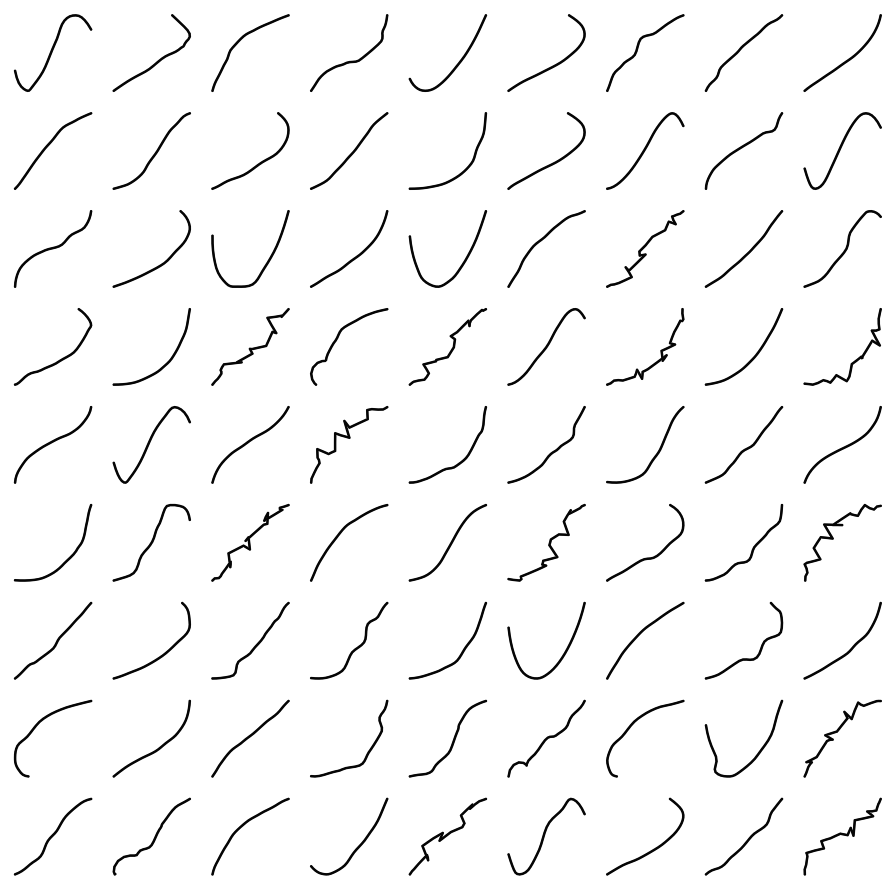
A Shadertoy shader for this pattern:

```glsl
// Nine by nine grid of thin black pen strokes, each a random curve stretched to fill its box.

const int SEGMENTS = 32;

float hash(vec2 id, float salt) {
    return fract(sin(dot(id, vec2(127.1, 311.7)) + salt * 74.7) * 43758.5453);
}

// Two-channel noise along the stroke; sharp noise keeps its corners
vec2 wobble(vec2 id, float x, bool sharp) {
    float i = floor(x), f = x - i;
    if (!sharp) f = f * f * (3.0 - 2.0 * f);
    vec2 from = vec2(hash(id, i + 20.0), hash(id, i + 50.0));
    vec2 to = vec2(hash(id, i + 21.0), hash(id, i + 51.0));
    return mix(from, to, f) - 0.5;
}

// Inner control points of the cubic, chosen by the stroke's family
void controls(vec2 id, float kind, out vec2 a, out vec2 b) {
    float s = hash(id, 2.0);
    a = 0.33 + (hash(id, 3.0) - 0.4) * vec2(0.72, -0.72);
    b = 0.67 + (hash(id, 4.0) - 0.4) * vec2(0.54, -0.54);
    if (kind < 0.05) {             // cup
        a = vec2(0.1, -3.5 + s);
        b = vec2(0.75, -2.5 + s);
    } else if (kind < 0.15) {      // hook to the right
        a = vec2(0.4, 0.3 * s);
        b = vec2(1.3 + 0.6 * s, 0.6);
    } else if (kind < 0.21) {      // crest near the end
        a = vec2(0.45, 0.1);
        b = vec2(0.75, 1.3 + 0.5 * s);
    } else if (kind < 0.24) {      // dip, then crest
        a = vec2(0.25, -1.9);
        b = vec2(0.6, 2.6);
    } else if (kind < 0.28) {      // bulge to the left
        a = vec2(-0.3 - 0.8 * s, 0.1);
        b = vec2(-0.5 * s, 0.8);
    } else if (kind < 0.36) {      // dip near the start
        a = vec2(0.25, -0.3 - 0.4 * s);
        b = vec2(0.75, 0.35);
    }
}

vec2 strokePoint(vec2 id, float kind, vec2 a, vec2 b, float t) {
    float u = 1.0 - t;
    vec2 p = 3.0 * u * u * t * a + 3.0 * u * t * t * b + t * t * t;
    bool jagged = kind > 0.9;
    float rough = jagged ? 0.22 : 0.03 + 0.15 * pow(hash(id, 5.0), 3.0);
    p += rough * min(1.0, 6.0 * t * u) * wobble(id, t * (jagged ? 16.0 : 7.0), jagged);

    // Small curl at the start
    if (kind > 0.84 && !jagged) {
        float turn = 6.0 * hash(id, 6.0) - 24.0 * t;
        p += 0.07 * smoothstep(0.35, 0.1, t) * vec2(cos(turn), sin(turn));
    }
    return p;
}

float segmentDistance(vec2 p, vec2 a, vec2 b) {
    vec2 ab = b - a;
    float along = clamp(dot(p - a, ab) / max(dot(ab, ab), 1e-6), 0.0, 1.0);
    return length(p - a - ab * along);
}

float strokeDistance(vec2 p, vec2 id) {
    float kind = hash(id, 1.0);
    vec2 a, b;
    controls(id, kind, a, b);

    // Sample the curve and find its bounds
    vec2 points[SEGMENTS + 1];
    vec2 low = vec2(10.0), high = vec2(-10.0);
    for (int i = 0; i <= SEGMENTS; i++) {
        points[i] = strokePoint(id, kind, a, b, float(i) / float(SEGMENTS));
        low = min(low, points[i]);
        high = max(high, points[i]);
    }

    // Stretch the bounds to the box and measure the polyline
    vec2 scale = 0.77 / (high - low), middle = 0.5 * (low + high);
    float d = 10.0;
    for (int i = 0; i < SEGMENTS; i++) {
        d = min(d, segmentDistance(p, (points[i] - middle) * scale, (points[i + 1] - middle) * scale));
    }
    return d;
}

void mainImage(out vec4 fragColor, in vec2 fragCoord) {
    vec2 grid = fragCoord / iResolution.xy * vec2(9.078, 9.107) - vec2(0.038, 0.065);
    vec2 id = clamp(floor(grid), 0.0, 8.0);
    vec2 p = grid - id - 0.5;
    float pixel = 9.1 / iResolution.y;

    // Ink only inside the box; the gutters stay white
    float ink = 0.0;
    if (max(abs(p.x), abs(p.y)) < 0.4 + pixel) {
        ink = 1.0 - smoothstep(-0.6 * pixel, 0.6 * pixel, strokeDistance(p, id) - 0.013);
    }
    fragColor = vec4(mix(vec3(1.0), vec3(0.02), ink), 1.0);
}
```
